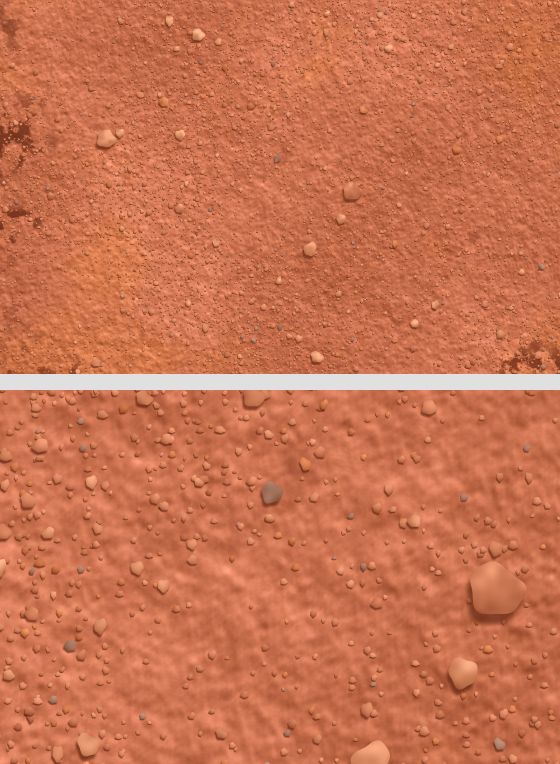
Top: the whole. Bottom: its middle third, enlarged.
Give the GLSL for this texture, as a WebGL 1 fragment shader.

```glsl
precision highp float;
uniform vec2 u_resolution;

#define SOIL vec3(0.795, 0.442, 0.309)
#define OCHRE vec3(0.835, 0.470, 0.260)
#define PALE vec3(0.940, 0.670, 0.490)
#define SLATE vec3(0.600, 0.490, 0.440)
#define SHADE vec3(0.400, 0.155, 0.075)
#define LIGHT vec2(0.40, 0.917)
#define RELIEF 1.0
#define SHADOW 0.72
#define PATCHES 0.50
#define PITS 0.75

float hash(vec2 p) {
  return fract(sin(dot(p, vec2(127.1, 311.7))) * 43758.5);
}

float noise(vec2 p) {
  vec2 i = floor(p), f = fract(p);
  f = f * f * (3.0 - 2.0 * f);
  return mix(mix(hash(i), hash(i + vec2(1, 0)), f.x),
             mix(hash(i + vec2(0, 1)), hash(i + vec2(1, 1)), f.x), f.y);
}

float fbm(vec2 p) {
  float sum = 0.0, amp = 0.5;
  for (int i = 0; i < 4; i++) {
    sum += amp * noise(p);
    p = mat2(1.62, 1.22, -1.22, 1.62) * p + 7.3;
    amp *= 0.56;
  }
  return sum;
}

// Light level to colour gain: darker soil is also redder
vec3 gain(float level) {
  return pow(vec3(max(level, 0.3)), vec3(1.0, 1.5, 2.0));
}

// Distance from a pebble's centre, equal to 1 on its uneven rim
float outline(vec2 d, float radius, float turn, float squash) {
  float c = cos(turn), s = sin(turn);
  vec2 q = mat2(c, -s, s, c) * d;
  q.y /= squash;
  float a = atan(q.y, q.x + 1e-5);
  float wobble = 0.08 * sin(3.0 * a + turn * 5.0) + 0.06 * sin(5.0 * a + turn * 9.0);
  return length(q) * (1.0 + wobble) / radius;
}

// One size class of pebbles, scattered on a jittered grid
vec3 pebbles(vec3 ground, vec2 p, float cells, float share, float size, float paleness) {
  vec2 g = p * cells, home = floor(g);
  float pixel = cells / u_resolution.y;
  for (int y = -1; y <= 1; y++) {
    for (int x = -1; x <= 1; x++) {
      vec2 id = home + vec2(x, y);
      vec2 key = id + cells * 1.7;
      vec2 centre = id + 0.1 + 0.8 * vec2(hash(key), hash(key + 31.7));
      float clump = smoothstep(0.2, 0.8, noise(centre / cells * 4.5 + 13.0));
      if (hash(key + 5.3) > share * (0.35 + 1.3 * clump)) continue;

      float pick = hash(key + 17.9);
      float radius = size * mix(0.65, 1.2, pick * pick);
      float turn = 6.283 * hash(key + 43.1);
      float squash = mix(0.65, 1.0, hash(key + 61.3));
      vec2 d = g - centre;
      float soft = 0.75 * pixel / radius;

      // Shadow on the ground, away from the light
      float shadowRim = outline(d + LIGHT * radius * 0.42, radius, turn, squash);
      float dark = 1.0 - smoothstep(0.8 - 0.5 * soft, 1.15 + 0.5 * soft, shadowRim);
      ground = mix(ground, SHADE, SHADOW * dark);

      // Lit body
      float rim = outline(d, radius, turn, squash);
      float cover = 1.0 - smoothstep(1.0 - soft, 1.0 + soft, rim);
      float tint = hash(key + 83.7);
      vec3 body = mix(SOIL, PALE, paleness * (0.25 + 0.75 * tint));
      body = mix(body, OCHRE, 0.6 * step(0.87, hash(key + 71.9)));
      body = mix(body, SLATE, 0.65 * step(0.96, hash(key + 97.1)));
      float lit = clamp(dot(d, LIGHT) / radius, -1.0, 1.0);
      float level = 1.01 + 0.15 * lit - 0.08 * min(rim * rim, 1.5);
      level += 0.22 * (noise(p * 95.0) - 0.5);
      ground = mix(ground, body * gain(level), cover);
    }
  }
  return ground;
}

// Bare soil: ochre patches, crumbly relief and dark hollows
vec3 soil(vec2 p) {
  float broad = fbm(p * 2.3 + 3.0) - 0.51;
  float patchy = smoothstep(0.52, 0.78, fbm(p * 3.6 + 21.0));
  vec3 col = mix(SOIL, OCHRE, PATCHES * patchy);

  float coarse = fbm(p * 11.0) - fbm(p * 11.0 + LIGHT * 0.14);
  float fine = fbm(p * 52.0) - fbm(p * 52.0 + LIGHT * 0.30);
  float grit = noise(p * 125.0) - noise(p * 125.0 + LIGHT * 0.6);
  float speck = noise(p.yx * 82.0 + 5.0) - 0.5;
  float bumps = 0.22 * coarse + 0.48 * fine + 0.13 * grit + 0.10 * speck;
  col *= gain(1.01 + 0.25 * broad + RELIEF * bumps);

  float hollow = smoothstep(0.62, 0.76, fbm(p * 3.1 + 47.0));
  float crumb = smoothstep(0.52, 0.66, fbm(p * 30.0 + 9.0));
  return mix(col, SHADE, PITS * hollow * crumb);
}

void main() {
  vec2 p = gl_FragCoord.xy / u_resolution.y;
  vec3 col = soil(p);
  col = pebbles(col, p, 88.0, 0.30, 0.26, 0.40);
  col = pebbles(col, p, 52.0, 0.32, 0.22, 0.45);
  col = pebbles(col, p, 27.0, 0.28, 0.19, 0.55);
  col = pebbles(col, p, 13.0, 0.20, 0.15, 0.75);
  col = pebbles(col, p, 5.0, 0.12, 0.12, 0.90);
  gl_FragColor = vec4(clamp(col, 0.0, 1.0), 1.0);
}
```
